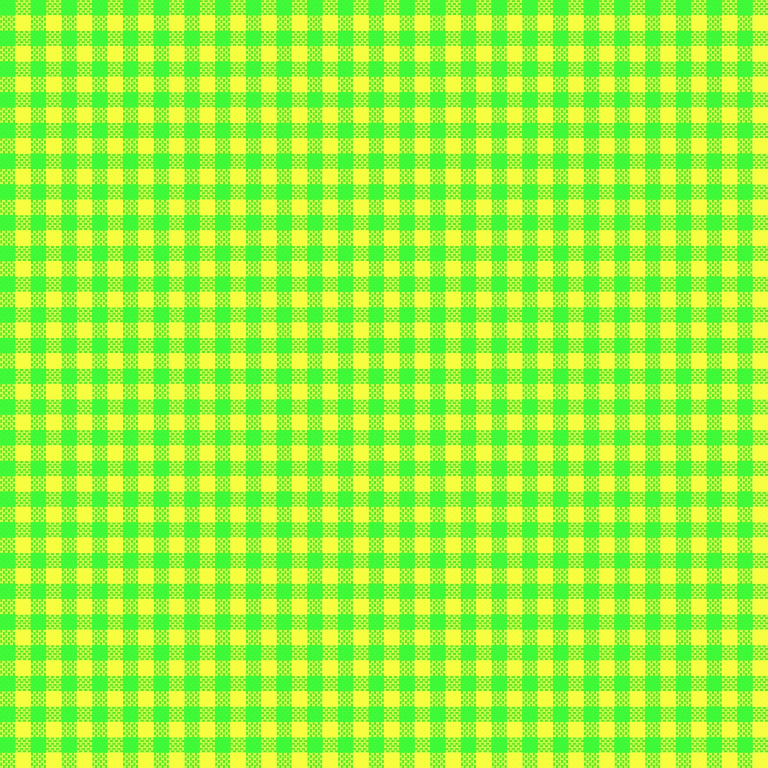
Write a three.js fragment shader that draws this pattern.

```glsl
varying vec2 vUv;

const float REPEATS = 25.0;            // checks across and down
const float THREADS = 12.0;            // threads in one repeat
const vec2 DASH_HALF = vec2(0.62, 0.37); // half size of a float, in threads
const float DASH_ROUND = 0.15;
const float GRAIN = 0.025;             // faint weave in the solid squares
const vec3 YELLOW = vec3(0.97, 1.00, 0.25);
const vec3 GREEN = vec3(0.25, 0.99, 0.22);
const vec3 LIME = vec3(0.79, 1.00, 0.31);
const vec3 DASH_GREEN = vec3(0.38, 0.90, 0.12);

// Coverage of the green band filling the first half of each repeat.
float band(float x, float blur) {
  float edge = 0.25 - abs(fract(x + 0.25) - 0.5);
  return smoothstep(-blur, blur, edge);
}

// Staggered rounded dashes lying along x, one row per thread.
float dashes(vec2 thread, float blur) {
  float row = floor(thread.y);
  vec2 local = vec2(mod(thread.x + row + 0.5, 2.0) - 1.0,
                    fract(thread.y) - 0.5);
  vec2 q = abs(local) - DASH_HALF + DASH_ROUND;
  float dist = length(max(q, 0.0)) + min(max(q.x, q.y), 0.0) - DASH_ROUND;
  return 1.0 - smoothstep(-blur, blur, dist);
}

void main() {
  vec2 cloth = vec2(vUv.x, 1.0 - vUv.y) * REPEATS;
  float pixel = max(fwidth(cloth.x), fwidth(cloth.y));
  float bandBlur = 0.5 * pixel;
  float dashBlur = 0.5 * pixel * THREADS;

  // Green bands in both directions
  float warp = band(cloth.x, bandBlur);
  float weft = band(cloth.y, bandBlur);

  // Dashes follow the green thread in each mixed square
  vec2 thread = cloth * THREADS;
  float across = dashes(thread, dashBlur);
  float upright = dashes(thread.yx, dashBlur);
  vec3 weftMix = mix(LIME, DASH_GREEN, across);
  vec3 warpMix = mix(LIME, DASH_GREEN, upright);

  // Solid squares with a trace of weave
  vec3 greenSquare = GREEN * (1.0 - GRAIN * across);
  vec3 yellowSquare = YELLOW * (1.0 - 0.4 * GRAIN * across);

  vec3 yellowRow = mix(yellowSquare, warpMix, warp);
  vec3 greenRow = mix(weftMix, greenSquare, warp);
  gl_FragColor = vec4(mix(yellowRow, greenRow, weft), 1.0);
}
```
